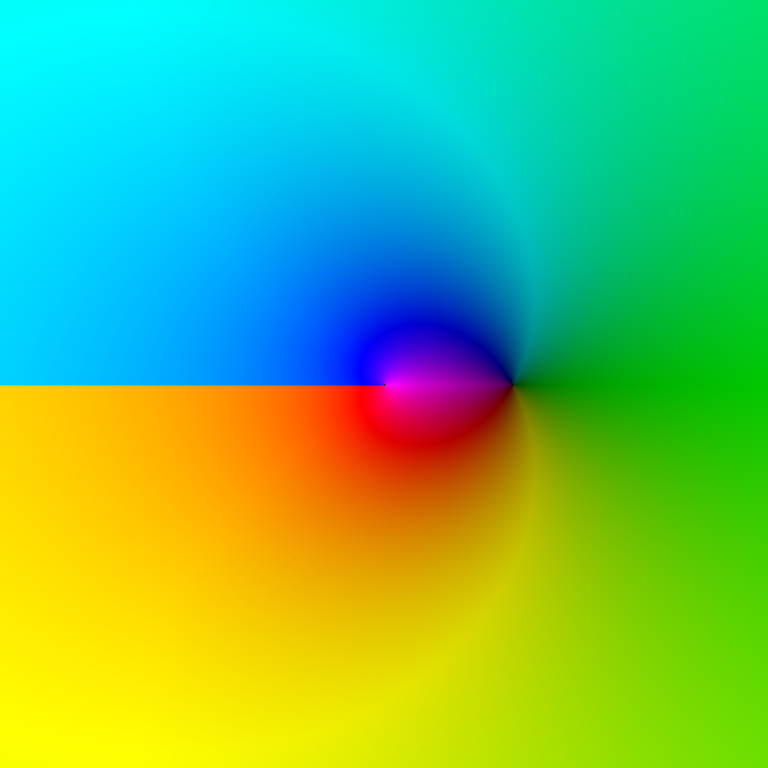
A three.js fragment shader for this background:

```glsl
varying vec2 vUv;

const float TAU = 6.2831853;

// Fully saturated colour wheel, hue from 0 to 1
vec3 hueColour(float hue) {
  vec3 wheel = abs(fract(hue + vec3(0.0, 2.0, 1.0) / 3.0) * 6.0 - 3.0);
  return clamp(wheel - 1.0, 0.0, 1.0);
}

// Complex logarithm from polar form
vec2 complexLog(float radius, float angle) {
  return vec2(log(max(radius, 1e-6)), angle);
}

// Phase sets the hue (positive reals are green), magnitude the brightness
vec3 domainColour(vec2 w, float gain, float falloff) {
  float magnitude = max(length(w), 1e-6);
  float hue = 1.0 / 3.0 + atan(w.y, w.x) / TAU;
  float brightness = min(gain * pow(magnitude, falloff), 1.0);
  return hueColour(hue) * brightness;
}

// Logarithm on one side of the real axis: side is 1 above, -1 below
vec3 logColour(vec2 z, float side) {
  float angle = side * atan(abs(z.y), z.x);
  return domainColour(complexLog(length(z), angle), 0.76, 0.3);
}

void main() {
  const vec2 center = vec2(0.501, 0.499);
  const float planeWidth = 6.0;
  vec2 offset = vUv - center;
  vec2 z = offset * planeWidth + vec2(1e-6, 0.0);

  // Both half planes, joined by a soft edge along the branch cut
  float above = smoothstep(-0.0015, -0.0005, offset.y);
  vec3 colour = mix(logColour(z, -1.0), logColour(z, 1.0), above);

  // Dark point at the singularity
  colour *= smoothstep(0.0006, 0.0014, length(offset));

  gl_FragColor = vec4(colour, 1.0);
}
```
